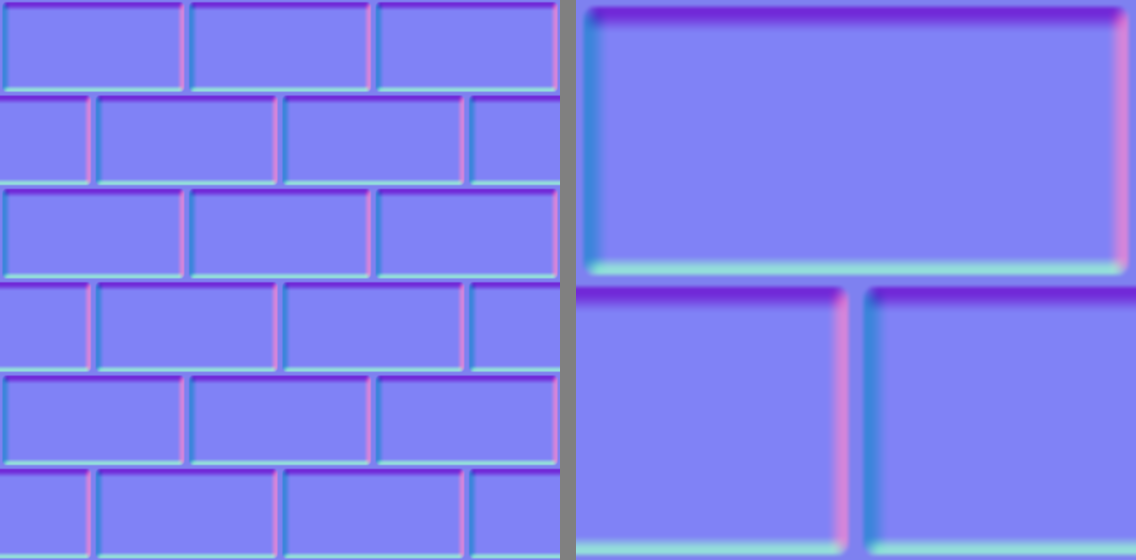
Left: the whole. Right: its middle third, enlarged.
Reproduce this texture map procedurally as a three.js fragment shader.

```glsl
// Tangent-space normal map of a running-bond brick wall with soft bevelled edges.
varying vec2 vUv;

const vec2 BRICKS = vec2(3.0, 6.0);            // repeats across and up
const float UNIT = 1.0 / 768.0;                // fine length unit of the canvas
const vec2 HALF_BRICK = vec2(124.6, 61.3) * UNIT;
const vec2 BRICK_OFFSET = vec2(0.0, -0.4) * UNIT;
const float CORNER_RADIUS = 4.5 * UNIT;
const float EDGE_SOFTNESS = 1.7 * UNIT;
const float BEVEL_PEAK = 2.2 * UNIT;           // depth where the bevel starts to fade
const vec2 FADE_LEFT_BOTTOM = vec2(12.5, 9.5) * UNIT;  // depth where the face is flat
const vec2 FADE_RIGHT_TOP = vec2(10.5, 13.0) * UNIT;
const float CORNER_FADE = 8.0 * UNIT;

const vec3 FACE_COLOR = vec3(0.502, 0.510, 0.965);
const vec3 GROUT_COLOR = vec3(0.495, 0.505, 0.940);
const vec3 TILT_LEFT = vec3(-0.270, 0.010, -0.110);
const vec3 TILT_RIGHT = vec3(0.330, 0.010, -0.110);
const vec3 TILT_DOWN = vec3(0.075, 0.360, -0.110);
const vec3 TILT_UP = vec3(-0.060, -0.350, -0.120);

float roundedBox(vec2 p, vec2 halfSize, float radius) {
  vec2 q = abs(p) - halfSize + radius;
  return length(max(q, 0.0)) + min(max(q.x, q.y), 0.0) - radius;
}

// Position relative to the centre of the nearest brick, in canvas units
vec2 brickPosition(vec2 uv) {
  vec2 cell = uv * BRICKS;
  float evenRow = 1.0 - mod(floor(cell.y), 2.0);
  cell.x += 0.5 * evenRow;
  return (fract(cell) - 0.5) / BRICKS - BRICK_OFFSET;
}

// Outward tilt along each axis, fading where two bevels meet
vec2 bevelSlope(vec2 p) {
  vec2 depth = HALF_BRICK - abs(p);
  vec2 fadeEnd = mix(FADE_LEFT_BOTTOM, FADE_RIGHT_TOP, step(0.0, p));
  vec2 steepness = 1.0 - smoothstep(vec2(BEVEL_PEAK), fadeEnd, depth);
  vec2 height = smoothstep(vec2(-EDGE_SOFTNESS), vec2(CORNER_FADE), depth);
  return sign(p) * steepness * height.yx;
}

void main() {
  vec2 p = brickPosition(vUv);
  float edge = roundedBox(p, HALF_BRICK, CORNER_RADIUS);
  float brick = 1.0 - smoothstep(-EDGE_SOFTNESS, EDGE_SOFTNESS, edge);

  // Encode the tilt as colour, then lay the brick over the grout
  vec2 slope = bevelSlope(p);
  vec2 rightUp = max(slope, 0.0);
  vec2 leftDown = max(-slope, 0.0);
  vec3 color = FACE_COLOR
    + rightUp.x * TILT_RIGHT + leftDown.x * TILT_LEFT
    + rightUp.y * TILT_UP + leftDown.y * TILT_DOWN;
  gl_FragColor = vec4(mix(GROUT_COLOR, color, brick), 1.0);
}
```
